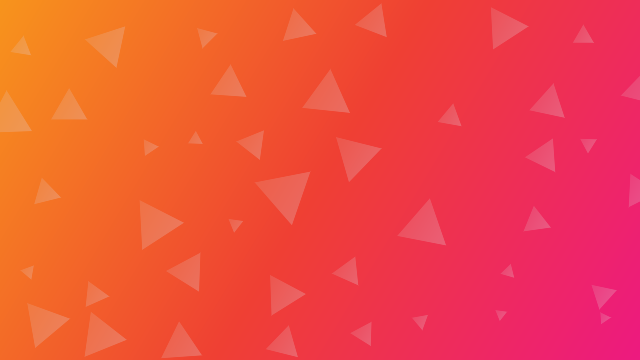
Reproduce this background procedurally as a Shadertoy shader.

```glsl
const vec3 ORANGE  = vec3(0.97, 0.58, 0.11);
const vec3 RED     = vec3(0.937, 0.25, 0.20);
const vec3 MAGENTA = vec3(0.93, 0.10, 0.50);
const vec3 VEIL    = vec3(0.88, 0.81, 0.82);
const vec2 GRADIENT_DIR = vec2(0.857, 0.515);  // right and down
const vec2 GRID = vec2(8.0, 6.0);              // columns and rows of triangles
const float FAINT = 0.15;
const float DENSE = 0.30;
const float TAU = 6.28319;

// Waves along each row: mean, amplitude, peak column, period in columns
const vec4 SHIFT_X[6] = vec4[6](
    vec4( 0.000, 0.051,  3.3, 6.5),
    vec4( 0.081, 0.051, -1.0, 4.0),
    vec4( 0.009, 0.083,  0.6, 4.8),
    vec4( 0.023, 0.088,  1.5, 5.7),
    vec4(-0.032, 0.039,  3.0, 4.0),
    vec4(-0.021, 0.046,  3.5, 4.0));
const vec4 SHIFT_Y[6] = vec4[6](
    vec4( 0.012, 0.037,  0.0, 9.0),
    vec4( 0.032, 0.046, -1.0, 5.7),
    vec4( 0.002, 0.032,  5.0, 5.7),
    vec4(-0.002, 0.060,  1.5, 3.9),
    vec4( 0.037, 0.032,  1.0, 2.0),
    vec4( 0.000, 0.044,  2.4, 7.5));
const vec4 RADIUS[6] = vec4[6](
    vec4(0.049, 0.019,  1.0, 2.5),
    vec4(0.058, 0.019, -1.0, 4.0),
    vec4(0.051, 0.030,  4.6, 6.0),
    vec4(0.056, 0.035,  3.0, 2.3),
    vec4(0.044, 0.023,  2.6, 6.0),
    vec4(0.046, 0.028,  0.5, 12.0));
// Heading of each row: start and turn per column, in degrees
const vec2 HEADING[6] = vec2[6](
    vec2(39.0, 33.0), vec2(30.0, 2.0), vec2(-40.0, 36.0),
    vec2(136.0, -19.0), vec2(70.0, 56.0), vec2(110.0, 18.0));

float wave(vec4 w, float column) {
    return w.x + w.y * cos(TAU * (column - w.z) / w.w);
}

mat2 rotation(float angle) {
    float c = cos(angle), s = sin(angle);
    return mat2(c, s, -s, c);
}

// Signed distance to the edges of an equilateral triangle
float triangle(vec2 p, float circumradius) {
    return max(abs(p.x) * 0.866 + p.y * 0.5, -p.y) - 0.5 * circumradius;
}

vec3 background(vec2 p, vec2 canvas) {
    vec2 middle = 0.5 * canvas;
    float t = dot(p - middle, GRADIENT_DIR) / dot(middle, GRADIENT_DIR);
    return mix(RED, t < 0.0 ? ORANGE : MAGENTA, min(abs(t), 1.0));
}

// Cells left empty: a broken column and a short diagonal
bool isGap(vec2 cell) {
    bool outside = cell.y < 0.0 || cell.y >= GRID.y || cell.x >= GRID.x;
    bool column = cell.y < 5.0 && cell.x == 5.0 - mod(cell.y, 2.0);
    bool diagonal = cell.y > 0.0 && cell.x + cell.y == 2.0;
    return outside || column || diagonal;
}

void mainImage(out vec4 fragColor, in vec2 fragCoord) {
    // Canvas height is one; y runs downward
    vec2 canvas = iResolution.xy / iResolution.y;
    vec2 p = fragCoord / iResolution.y;
    p.y = 1.0 - p.y;
    float pixel = 1.0 / iResolution.y;
    vec2 cellSize = canvas / GRID;
    vec2 home = floor(p / cellSize);
    vec3 color = background(p, canvas);

    // Translucent triangles from the neighbouring cells
    for (int j = -1; j <= 1; j++) {
        for (int i = -1; i <= 1; i++) {
            vec2 cell = home + vec2(i, j);
            if (isGap(cell)) continue;

            int row = int(cell.y);
            vec2 shift = vec2(wave(SHIFT_X[row], cell.x), wave(SHIFT_Y[row], cell.x));
            vec2 local = p - (cell + 0.5) * cellSize - shift;
            float radius = wave(RADIUS[row], cell.x);
            float heading = radians(HEADING[row].x + HEADING[row].y * cell.x);
            float d = triangle(rotation(0.25 * TAU - heading) * local, radius);

            float cover = 1.0 - smoothstep(-0.5 * pixel, 0.5 * pixel, d);
            float sheen = clamp(0.5 + 0.5 * dot(local, GRADIENT_DIR) / radius, 0.0, 1.0);
            color = mix(color, VEIL, cover * mix(FAINT, DENSE, sheen));
        }
    }
    fragColor = vec4(color, 1.0);
}
```
